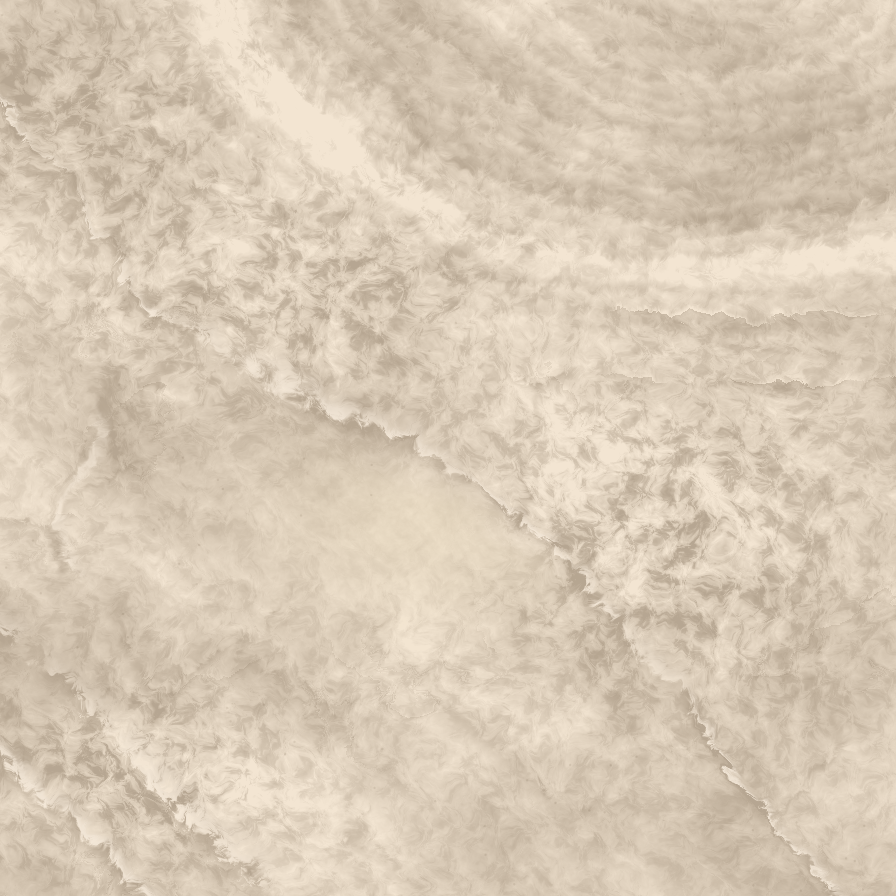
Give the GLSL for this texture, as a Shadertoy shader.

```glsl
// Polished cream marble: cloudy ground, curved sediment bands at the upper right,
// broken diagonal white veins with tan rims, and crumbly tan mottling.
// Clouds and wisps are layered sines; mottling, cracks and pores are cellular.

vec2 hash2(vec2 p) {
    vec3 q = fract(p.xyx * vec3(0.1031, 0.1030, 0.0973));
    q += dot(q, q.yzx + 33.33);
    return fract((q.xx + q.yz) * q.zy);
}

// Rotated sine layers, each bending the next; roughly -1 to 1
float layeredSines(vec2 p, int layers) {
    float sum = 0.0, amp = 0.6;
    for (int i = 0; i < layers; i++) {
        p += 0.4 * sin(p.yx * 1.3 + vec2(1.7, 4.1));
        sum += amp * sin(p.x) * cos(p.y);
        p = mat2(0.8, 0.6, -0.6, 0.8) * p * 1.75 + 2.3;
        amp *= 0.7;
    }
    return sum;
}

// Distances to the nearest and second nearest cell points
vec2 cellular(vec2 p) {
    vec2 cell = floor(p), near = vec2(8.0);
    for (int y = -1; y <= 1; y++)
    for (int x = -1; x <= 1; x++) {
        vec2 id = cell + vec2(x, y);
        float d = length(id + hash2(id) - p);
        near = d < near.x ? vec2(d, near.x) : vec2(near.x, min(near.y, d));
    }
    return near;
}

// Crumbly cellular layers of alternating sign, about -0.6 to 0.6
float mottle(vec2 p) {
    float sum = 0.0, amp = 1.0;
    for (int i = 0; i < 5; i++) {
        float d = cellular(p).x - 0.47;
        sum += amp * d;
        p = mat2(0.8, 0.6, -0.6, 0.8) * p * 1.9 + 5.7 + 0.8 * d;
        amp *= -0.75;
    }
    return sum;
}

// Soft blob of influence
float blob(vec2 p, vec2 center, vec2 size) {
    vec2 d = (p - center) / size;
    return exp(-dot(d, d));
}

// Vein profile: x is the white core, y the tan rim below it
vec2 vein(float d, float width) {
    float core = exp(-pow(d / (d > 0.0 ? width * 1.8 : width * 0.6), 2.0));
    float rim = exp(-pow((d + width + 0.003) / (width * 0.4 + 0.003), 2.0));
    return vec2(core, rim);
}

// Meandering wisp: dark sharp side fading one way, pale the other
float wisp(float n) {
    return n > 0.0 ? -exp(-n * 9.0) : 0.5 * exp(n * 14.0);
}

void mainImage(out vec4 fragColor, in vec2 fragCoord) {
    vec2 uv = fragCoord / iResolution.y;
    vec2 warp = vec2(layeredSines(uv * 11.0 + 3.0, 6), layeredSines(uv * 11.0 + 17.0, 6));
    float crumb = mottle(uv * 30.0 + 0.5 * warp);
    float lumps = mottle(uv * 13.0 + 40.0 + 0.4 * warp);
    vec2 p = uv + 0.014 * warp + 0.012 * vec2(lumps, crumb);
    float broad = layeredSines(uv * 8.0 + 5.0, 7);
    float patchy = smoothstep(-0.4, 0.5, warp.y + 0.4 * lumps);

    // Signed height above the main diagonal vein
    float path = 0.90 - 0.92 * p.x - 0.09 * sin(7.85 * p.x) * exp(-0.8 * p.x);
    float above = (p.y - path) * 0.74 + 0.008 * lumps;
    float below = 1.0 - smoothstep(-0.05, 0.0, above);

    // Clouds, with diagonal streaks below the vein
    vec2 flow = vec2(dot(p, vec2(0.82, -0.57)), dot(p, vec2(0.57, 0.82)));
    float streaks = layeredSines(flow * vec2(7.0, 24.0), 6);
    float tone = 0.62 + 0.27 * broad + 0.24 * streaks * mix(0.3, 1.0, below);

    // Sediment bands around a center beyond the top edge
    float r = length((uv - vec2(0.80, 1.12)) * vec2(0.72, 1.0)) + 0.012 * warp.x + 0.010 * lumps + 0.004 * crumb;
    float banded = 1.0 - smoothstep(0.44, 0.58, r);
    float bands = 0.5 * sin(r * 62.0 + 1.0) + 0.45 * sin(r * 135.0 + 2.0 * broad)
                + 0.45 * sin(r * 290.0 + 3.0 * warp.y);
    tone += banded * (0.19 * bands - 0.27 * exp(-pow((r - 0.33) / 0.055, 2.0))
          + 0.26 * exp(-pow((r - 0.43) / 0.03, 2.0)) + 0.25 * (1.0 - smoothstep(0.12, 0.25, r)));
    tone += 0.55 * patchy * smoothstep(0.38, 0.52, uv.x) * wisp((r - 0.475) * 9.0);
    tone += 0.55 * patchy * smoothstep(0.62, 0.75, uv.x) * wisp((r - 0.55) * 9.0);

    // Smooth cream pocket under the vein
    float pocket = blob(p, vec2(0.48, 0.42), vec2(0.16, 0.10)) * below;

    // Crumbly mottling, heaviest in a few patches
    float patches = blob(p, vec2(0.74, 0.40), vec2(0.20, 0.17)) + 0.8 * blob(p, vec2(0.34, 0.67), vec2(0.20, 0.13))
                  + blob(p, vec2(0.16, 0.13), vec2(0.15, 0.09)) + 0.6 * blob(p, vec2(0.1, 0.86), vec2(0.15));
    float rough = (0.25 + 0.75 * patches) * (1.0 - 0.8 * pocket);
    tone += rough * (0.55 * crumb + 0.45 * lumps - 0.30 * smoothstep(0.05, 0.35, -crumb - 0.3 * lumps));
    tone += 0.10 * crumb * (1.0 - pocket);

    // Wisps and cellular hairline cracks
    float quiet = (1.0 - 0.8 * banded) * (1.0 - 0.7 * pocket);
    float contour = layeredSines(p * 8.0 + 31.0, 4) + 0.12 * crumb;
    tone += 0.24 * wisp(contour * 2.5) * quiet * smoothstep(-0.1, 0.5, warp.x);
    vec2 cracks = cellular(p * 5.0 + 7.0);
    float hairline = 1.0 - smoothstep(0.0, 0.07, cracks.y - cracks.x);
    tone -= 0.28 * hairline * quiet * smoothstep(0.0, 0.5, warp.y);
    tone = mix(tone, 0.84 + 0.16 * broad + 0.12 * crumb, 0.7 * pocket);

    // Veins: the main one, two parallels at the lower left, one short branch
    float swell = 0.003 + 0.009 * blob(uv, vec2(0.30, 0.57), vec2(0.09)) + 0.005 * blob(uv, vec2(0.70, 0.26), vec2(0.09));
    vec2 veins = vein(above, swell) * (0.45 + 0.55 * patchy);
    veins += vein((p.y - 0.31 + 0.97 * p.x) * 0.72 + 0.02 * crumb, 0.010) * 0.7 * patchy;
    veins += vein((p.y - 0.15 + 0.88 * p.x) * 0.75, 0.004) * 0.9;
    float branch = (p.x - 0.09 - 0.02 * sin(p.y * 26.0)) * 0.9;
    veins += vein(branch, 0.004) * 0.6 * patchy * smoothstep(0.32, 0.38, uv.y) * (1.0 - smoothstep(0.5, 0.57, uv.y));
    tone -= 0.42 * veins.y;

    // Sparse pores, grain and edge falloff
    vec2 poreCell = uv * 24.0;
    tone -= 0.3 * (1.0 - smoothstep(0.01, 0.05, cellular(poreCell).x)) * step(0.7, hash2(floor(poreCell / 2.0)).x);
    tone += 0.05 * layeredSines(uv * 300.0, 4) + 0.06 - 0.28 * dot(uv - 0.5, uv - 0.5);

    vec3 color = mix(vec3(0.735, 0.672, 0.592), vec3(0.935, 0.880, 0.805), clamp(tone, -0.1, 1.08));
    color.b -= 0.015 * pocket;
    float white = veins.x * clamp(0.85 + 1.1 * crumb, 0.0, 1.0);
    color = mix(color, vec3(0.965, 0.920, 0.862), 0.85 * clamp(white, 0.0, 1.0));
    fragColor = vec4(color, 1.0);
}
```
